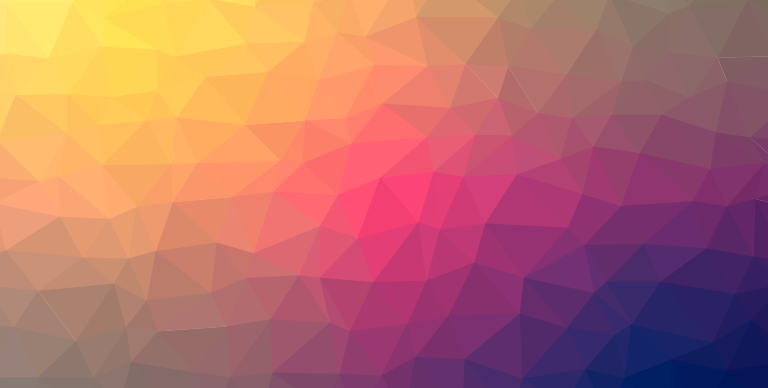
This background is drawn by a Shadertoy shader. Its source:

```glsl
// Low-poly mosaic: a staggered grid of jittered points, arched past the middle,
// is split along its shorter diagonals into flat triangles, each tinted by a
// smooth gradient mesh. A few facets carry a faint pale hairline on one edge.

const vec2  CELL = vec2(0.124, 0.1036);   // grid spacing, in canvas heights
const vec2  GRID_ORIGIN = vec2(0.0, 0.041);
const vec2  JITTER = vec2(0.84, 0.60);    // point scatter, in cells
const float ARCH_HEIGHT = 0.085;          // upward bow of the rows
const float ARCH_CENTRE = 1.17;
const float ARCH_WIDTH = 0.42;
const float TONE_VARIATION = 0.065;       // brightness spread of the facets
const float GLINT_CHANCE = 0.018;
const float GLINT_WIDTH = 0.0022;
const float GLINT_STRENGTH = 0.28;
const vec3  GLINT_COLOUR = vec3(1.0, 0.88, 0.72);

// Gradient mesh: seven evenly spaced stops on five level lines.
const vec3 BOTTOM[7] = vec3[7](
    vec3(0.53, 0.48, 0.46), vec3(0.53, 0.45, 0.42), vec3(0.52, 0.36, 0.41),
    vec3(0.48, 0.20, 0.43), vec3(0.26, 0.17, 0.42), vec3(0.00, 0.13, 0.40),
    vec3(0.00, 0.07, 0.32));
const vec3 LOWER[7] = vec3[7](
    vec3(0.70, 0.54, 0.47), vec3(0.71, 0.51, 0.43), vec3(0.72, 0.42, 0.43),
    vec3(0.75, 0.22, 0.45), vec3(0.50, 0.18, 0.44), vec3(0.22, 0.17, 0.43),
    vec3(0.17, 0.11, 0.38));
const vec3 MIDDLE[7] = vec3[7](
    vec3(1.00, 0.64, 0.48), vec3(1.00, 0.66, 0.42), vec3(1.00, 0.53, 0.43),
    vec3(1.03, 0.26, 0.46), vec3(0.76, 0.23, 0.47), vec3(0.56, 0.19, 0.43),
    vec3(0.46, 0.16, 0.41));
const vec3 UPPER[7] = vec3[7](
    vec3(1.02, 0.81, 0.40), vec3(1.03, 0.82, 0.33), vec3(1.02, 0.71, 0.37),
    vec3(1.01, 0.52, 0.43), vec3(0.74, 0.43, 0.43), vec3(0.57, 0.39, 0.41),
    vec3(0.50, 0.33, 0.39));
const vec3 TOP[7] = vec3[7](
    vec3(1.03, 0.92, 0.50), vec3(1.04, 0.90, 0.33), vec3(1.03, 0.82, 0.38),
    vec3(0.99, 0.67, 0.42), vec3(0.71, 0.56, 0.42), vec3(0.55, 0.48, 0.42),
    vec3(0.49, 0.43, 0.38));

float hash(vec2 p) {
    return fract(sin(dot(p, vec2(127.1, 311.7))) * 43758.5453);
}

float tent(float x) {
    return max(0.0, 1.0 - abs(x));
}

vec3 gradientMesh(vec2 uv) {
    vec2 g = clamp(uv, 0.0, 1.0) * vec2(6.0, 4.0);
    vec3 colour = vec3(0.0);
    for (int i = 0; i < 7; i++) {
        vec3 column = BOTTOM[i] * tent(g.y) + LOWER[i] * tent(g.y - 1.0)
                    + MIDDLE[i] * tent(g.y - 2.0) + UPPER[i] * tent(g.y - 3.0)
                    + TOP[i] * tent(g.y - 4.0);
        colour += column * tent(g.x - float(i));
    }
    return colour;
}

// Upward shift of the rows, fading out toward the bottom.
vec2 arch(vec2 p) {
    float x = (p.x - ARCH_CENTRE) / ARCH_WIDTH;
    return vec2(0.0, ARCH_HEIGHT * exp(-x * x) * smoothstep(-0.1, 0.5, p.y));
}

// Jittered grid point; odd rows are shifted by half a cell.
vec2 gridPoint(vec2 id) {
    vec2 scatter = vec2(hash(id), hash(id + 57.3)) - 0.5;
    vec2 stagger = vec2(0.5 * mod(id.y, 2.0), 0.0);
    vec2 p = GRID_ORIGIN + CELL * (id + stagger + JITTER * scatter);
    return p + arch(p);
}

// Signed distance to the line a-b, positive on its left.
float edgeDistance(vec2 p, vec2 a, vec2 b) {
    vec2 e = b - a, q = p - a;
    return (e.x * q.y - e.y * q.x) / length(e);
}

// Adds one counter-clockwise facet: rgb is weighted colour, a is coverage.
void addFacet(inout vec4 sum, vec2 p, vec2 a, vec2 b, vec2 c, float seed) {
    float glintEdge = edgeDistance(p, b, c);
    float inside = min(glintEdge, min(edgeDistance(p, a, b), edgeDistance(p, c, a)));
    float coverage = clamp(inside * iResolution.y + 0.5, 0.0, 1.0);
    if (coverage <= 0.0) return;

    vec2 centre = (a + b + c) / 3.0;
    vec3 colour = gradientMesh(centre * iResolution.y / iResolution.xy);
    colour = min(colour * (1.0 + TONE_VARIATION * (seed - 0.5)), 1.0);

    float glint = step(fract(seed * 91.7), GLINT_CHANCE)
                * (1.0 - smoothstep(0.0, GLINT_WIDTH, abs(glintEdge)));
    colour = mix(colour, GLINT_COLOUR, GLINT_STRENGTH * glint);
    sum += vec4(colour, 1.0) * coverage;
}

void mainImage(out vec4 fragColor, in vec2 fragCoord) {
    vec2 p = fragCoord / iResolution.y;
    vec2 home = floor((p - arch(p) - GRID_ORIGIN) / CELL);
    vec4 sum = vec4(0.0);

    // Visit the nearby cells, each cut in two along its shorter diagonal.
    for (int j = -1; j <= 1; j++)
    for (int i = -2; i <= 1; i++) {
        vec2 id = home + vec2(i, j);
        float shifted = mod(id.y, 2.0);
        vec2 above = id + vec2(shifted, 1.0) - vec2(shifted, 0.0);
        vec2 a = gridPoint(id), b = gridPoint(id + vec2(1.0, 0.0));
        vec2 c = gridPoint(above + vec2(1.0, 0.0)), d = gridPoint(above);
        bool cutFromA = distance(a, c) < distance(b, d);
        addFacet(sum, p, a, b, cutFromA ? c : d, hash(id + 11.9));
        addFacet(sum, p, cutFromA ? a : b, c, d, hash(id + 83.1));
    }
    fragColor = vec4(sum.rgb / max(sum.a, 0.001), 1.0);
}
```
